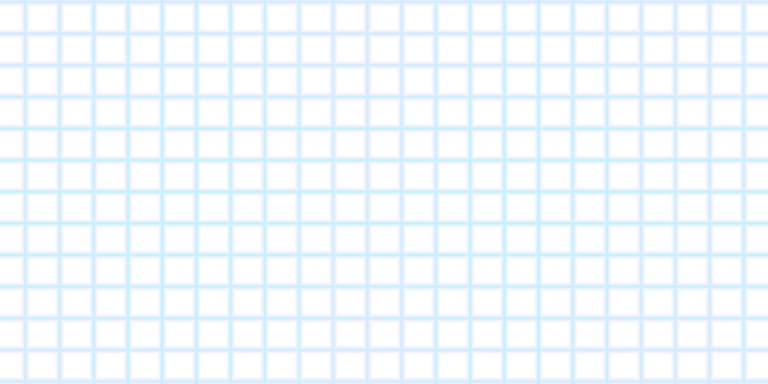
Give the GLSL for this pattern, as a Shadertoy shader.

```glsl
#define CELL vec2(0.0891, 0.08237)
#define FIRST_LINE vec2(0.0660, 0.0065)
#define CORE_RADIUS 0.0047
#define HALO_INNER 0.0050
#define HALO_OUTER 0.0132
#define TINT_PERIOD vec2(10.0, 12.0)
#define TINT_START vec2(-0.5, 0.0)
#define PAPER vec3(1.0)
#define HALO_COLOR vec3(0.955, 0.955, 0.992)
#define CYAN_INK vec3(0.765, 0.945, 1.0)
#define BLUE_INK vec3(0.83, 0.925, 0.99)

// Soft ink core surrounded by a faint lavender halo
vec3 ruledLine(float dist, float blueness, float pixel) {
    float halo = 1.0 - smoothstep(HALO_INNER, HALO_OUTER + 0.5 * pixel, dist);
    float coreRadius = max(CORE_RADIUS, pixel);
    float core = exp(-dist * dist / (coreRadius * coreRadius));
    vec3 ink = mix(CYAN_INK, BLUE_INK, blueness);
    return mix(mix(PAPER, HALO_COLOR, halo), ink, core);
}

void mainImage(out vec4 fragColor, in vec2 fragCoord) {
    float pixel = 1.0 / iResolution.y;
    vec2 gridPos = (fragCoord * pixel - FIRST_LINE) / CELL;

    // Nearest line on each axis
    vec2 lineIndex = floor(gridPos + 0.5);
    vec2 dist = abs(gridPos - lineIndex) * CELL;

    // Ink drifts slowly between cyan and pale blue from line to line
    vec2 phase = 6.28319 * (lineIndex - TINT_START) / TINT_PERIOD;
    vec2 blueness = 0.5 + 0.5 * cos(phase);

    vec3 vertical = ruledLine(dist.x, blueness.x, pixel);
    vec3 horizontal = ruledLine(dist.y, blueness.y, pixel);
    fragColor = vec4(min(vertical, horizontal), 1.0);
}
```
